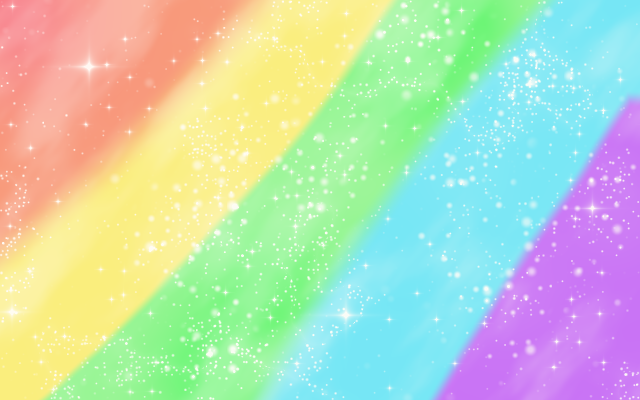
Reproduce this background procedurally as a Shadertoy shader.

```glsl
float hash(vec2 p) {
    return fract(sin(dot(p, vec2(127.1, 311.7))) * 43758.5453);
}

float noise(vec2 p) {
    vec2 i = floor(p), f = fract(p);
    f = f * f * (3.0 - 2.0 * f);
    float low = mix(hash(i), hash(i + vec2(1, 0)), f.x);
    float high = mix(hash(i + vec2(0, 1)), hash(i + vec2(1, 1)), f.x);
    return mix(low, high, f.y);
}

float fbm(vec2 p) {
    float sum = 0.0, gain = 0.533;
    for (int i = 0; i < 4; i++) {
        sum += gain * noise(p);
        p = mat2(1.6, 1.2, -1.2, 1.6) * p + 3.7;
        gain *= 0.5;
    }
    return sum;
}

float blob(vec2 p, vec2 center, float radius) {
    vec2 d = (p - center) / radius;
    return exp(-dot(d, d));
}

// Signed horizontal distance to the curve x = k.x + k.y * y + k.z * y^2
float curveSide(vec2 p, vec3 k) {
    return p.x - (k.x + p.y * (k.y + k.z * p.y));
}

// Two crossed rays with a soft core
float glint(vec2 d, vec2 reach, float thin) {
    d = abs(d);
    float rays = exp(-d.x / reach.x - d.y / thin) + exp(-d.x / thin - d.y / reach.y);
    return rays + 0.3 * blob(d, vec2(0), reach.y);
}

// Offset from a random point in each cell; z is the cell's random value
vec3 scatter(vec2 p, float cells, float seed, float margin) {
    vec2 id = floor(p * cells);
    vec2 jitter = vec2(hash(id + seed), hash(id + seed + 17.3));
    vec2 offset = fract(p * cells) - mix(vec2(margin), vec2(1.0 - margin), jitter);
    return vec3(offset / cells, hash(id + seed + 41.9));
}

float dots(vec2 p, float cells, float radius, float seed, float density, float soft) {
    vec3 s = scatter(p, cells, seed, 0.25);
    float size = radius * (0.6 + 0.6 * hash(vec2(s.z, seed)));
    return smoothstep(size + soft, max(size - soft, 0.0), length(s.xy))
        * smoothstep(s.z, s.z + 0.08, density);
}

float smallStars(vec2 p, float cells, float seed, float density) {
    vec3 s = scatter(p, cells, seed, 0.25);
    return glint(s.xy, vec2(0.006), 0.0016) * step(s.z, density);
}

// Places where the soft lights gather
float lightClusters(vec2 p) {
    vec2 centers[9] = vec2[9](vec2(0.45, 0.41), vec2(0.57, 0.60), vec2(0.82, 0.60),
        vec2(1.17, 0.57), vec2(1.34, 0.82), vec2(1.02, 0.93), vec2(1.27, 0.27),
        vec2(0.53, 0.08), vec2(1.53, 0.47));
    float sum = 0.0;
    for (int i = 0; i < 9; i++) sum += blob(p, centers[i], 0.13);
    return min(sum, 1.0);
}

vec3 rainbow(vec2 p, float cloud) {
    vec3 coral = vec3(0.97, 0.59, 0.46), rose = vec3(0.97, 0.48, 0.52);
    vec3 yellow = vec3(0.98, 0.93, 0.47), mint = vec3(0.60, 0.96, 0.58);
    vec3 green = vec3(0.39, 0.96, 0.43), cyan = vec3(0.44, 0.90, 0.96);
    vec3 violet = vec3(0.78, 0.43, 0.96);

    // Brushed borders between the bands
    vec2 q = p + vec2(0.03 * (cloud - 0.5), 0.0);
    float yellowSide = curveSide(q, vec3(-0.502, 1.536, -0.384));
    float greenSide = curveSide(q, vec3(0.104, 1.125, -0.239));
    float cyanSide = curveSide(q, vec3(0.66, 0.507, 0.2));
    float violetSide = min(curveSide(q, vec3(1.083, 0.59, 0.08)), 0.755 - p.y);

    vec3 color = mix(coral, rose, blob(p, vec2(0.02, 0.98), 0.24));
    color = mix(color, yellow, smoothstep(-0.09, 0.09, yellowSide));
    float core = blob(p, vec2(1.03, 0.77), 0.13) + blob(p, vec2(0.67, 0.24), 0.18)
        + blob(p, vec2(0.50, 0.06), 0.12) + blob(p, vec2(1.17, 0.93), 0.12);
    color = mix(color, mix(mint, green, min(core + 0.25 * cloud, 1.0)),
        smoothstep(-0.02, 0.02, greenSide));
    color = mix(color, cyan, smoothstep(-0.05, 0.05, cyanSide));
    return mix(color, violet, smoothstep(-0.02, 0.025, violetSide));
}

void mainImage(out vec4 fragColor, in vec2 fragCoord) {
    vec2 p = fragCoord / iResolution.y;
    float pixel = 1.0 / iResolution.y;

    // Clouds stretched along the bands
    vec2 along = vec2(dot(p, vec2(0.65, 0.76)), dot(p, vec2(0.76, -0.65)));
    float cloud = fbm(along * vec2(3.0, 8.0));
    vec3 color = rainbow(p, cloud);
    float mist = 0.28 * smoothstep(0.4, 0.8, cloud) + 0.04;

    // Fine dust following winding trails
    float winding = abs(fbm(p * 3.2 + 5.0) - 0.5);
    float trail = exp(-winding * 32.0);
    float clusters = lightClusters(p);
    float light = mist + 0.10 * trail + 0.08 * clusters;
    float dust = 0.04 + 0.42 * trail + 0.10 * clusters;
    light += 0.75 * dots(p, 90.0, 0.0022, 3.0, dust, pixel);
    light += 0.65 * dots(p + 0.31, 68.0, 0.0027, 8.0, dust, pixel);

    // Soft lights and small stars
    light += 0.60 * dots(p, 30.0, 0.006, 12.0, 0.02 + 0.40 * clusters, 0.005);
    light += 0.55 * dots(p + 0.17, 19.0, 0.010, 21.0, 0.03 + 0.35 * clusters, 0.008);
    light += 0.75 * smallStars(p, 17.0, 33.0, 0.22);

    // Four large glints
    vec2 glints[4] = vec2[4](vec2(0.223, 0.833), vec2(0.865, 0.212),
        vec2(1.481, 0.479), vec2(0.030, 0.220));
    for (int i = 0; i < 4; i++) {
        float size = i < 2 ? 1.0 : 0.65;
        light += 0.72 * glint(p - glints[i], vec2(0.034, 0.024) * size, 0.005 * size);
    }
    fragColor = vec4(mix(color, vec3(1.0, 0.99, 0.97), clamp(light, 0.0, 0.96)), 1.0);
}
```
